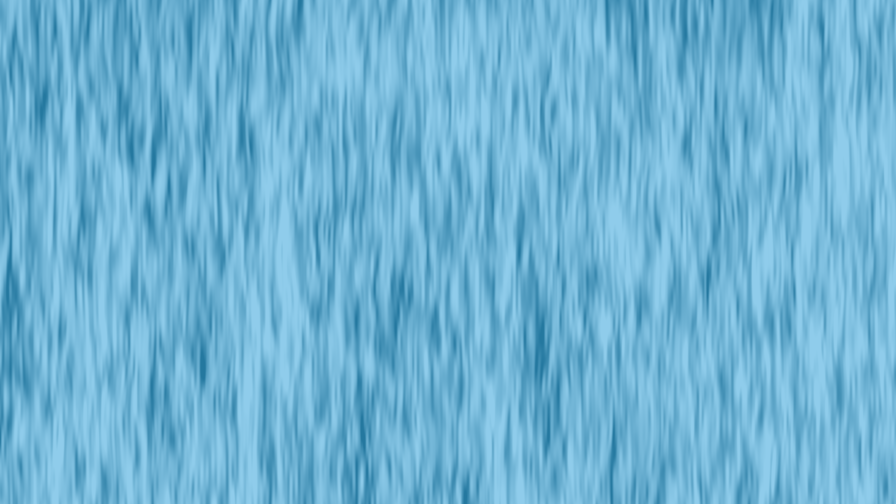
Write a Shadertoy shader that draws this texture.

```glsl
// Vertical blue fibres: layered column noise, stretched along y, from broad
// bands down to fine hairs. A gentle warp makes strands weave, and soft dark
// stains hang from the top edge. Lengths are in canvas heights.

const vec3 DEEP_BLUE = vec3(0.14, 0.47, 0.625);
const vec3 PALE_BLUE = vec3(0.56, 0.80, 0.92);

const int LAYERS = 4;
// Cells per canvas height, across and along the fibres.
const vec2 LAYER_SCALE[LAYERS] = vec2[LAYERS](
    vec2(9.0, 1.6), vec2(30.0, 3.6), vec2(92.0, 10.0), vec2(185.0, 19.0));
const float LAYER_WEIGHT[LAYERS] = float[LAYERS](0.26, 0.28, 0.56, 0.58);

const float BASE_TONE = 0.74;
const float DARK_SKEW = 0.6;       // stretches shadows, compresses highlights
const float STAIN_STRENGTH = 0.38;
const vec2 WARP_SCALE = vec2(24.0, 9.0);
const float WARP_AMOUNT = 0.007;
const int SAMPLES = 4;             // horizontal antialiasing samples

// Integer hash of a lattice cell, from 0 to 1.
float hash(ivec2 cell, int seed) {
    uint h = uint(cell.x) * 1597334677u ^ uint(cell.y) * 3812015801u;
    h ^= uint(seed) * 2654435769u;
    h = (h ^ (h >> 16)) * 2146121005u;
    h = (h ^ (h >> 15)) * 2221713035u;
    h ^= h >> 16;
    return float(h >> 8) / 16777216.0;
}

// Smooth noise along one column, shifted so that cell ends never line up.
float columnNoise(int column, float y, int seed) {
    y += 17.0 * hash(ivec2(column, -99), seed);
    int row = int(floor(y));
    float f = fract(y);
    return mix(hash(ivec2(column, row), seed),
               hash(ivec2(column, row + 1), seed), f * f * (3.0 - 2.0 * f));
}

// Blend of neighbouring columns, from 0 to 1.
float strandNoise(vec2 p, int seed) {
    int column = int(floor(p.x));
    float f = fract(p.x);
    return mix(columnNoise(column, p.y, seed),
               columnNoise(column + 1, p.y, seed), f * f * (3.0 - 2.0 * f));
}

// Dark stains with uneven lower ends, fading away from the top edge.
float topStain(vec2 p) {
    float band = strandNoise(p * vec2(8.0, 0.8), 31);
    float reach = strandNoise(p * vec2(26.0, 2.0), 32) - 0.5;
    float height = p.y + 0.25 * reach;
    return smoothstep(0.4, 0.75, band) * smoothstep(0.65, 1.08, height);
}

float fibreTone(vec2 p) {
    p.x += WARP_AMOUNT * (strandNoise(p * WARP_SCALE, 21) - 0.5);
    float detail = 0.0;
    for (int i = 0; i < LAYERS; i++) {
        detail += LAYER_WEIGHT[i] * (strandNoise(p * LAYER_SCALE[i], i + 1) - 0.5);
    }
    detail -= DARK_SKEW * detail * detail;
    return BASE_TONE + detail - STAIN_STRENGTH * topStain(p);
}

void mainImage(out vec4 fragColor, in vec2 fragCoord) {
    float tone = 0.0;
    for (int i = 0; i < SAMPLES; i++) {
        float shift = (float(i) + 0.5) / float(SAMPLES) - 0.5;
        vec2 p = (fragCoord + vec2(shift, 0.0)) / iResolution.y;
        tone += clamp(fibreTone(p), 0.0, 1.0);
    }
    tone /= float(SAMPLES);
    fragColor = vec4(mix(DEEP_BLUE, PALE_BLUE, tone), 1.0);
}
```
